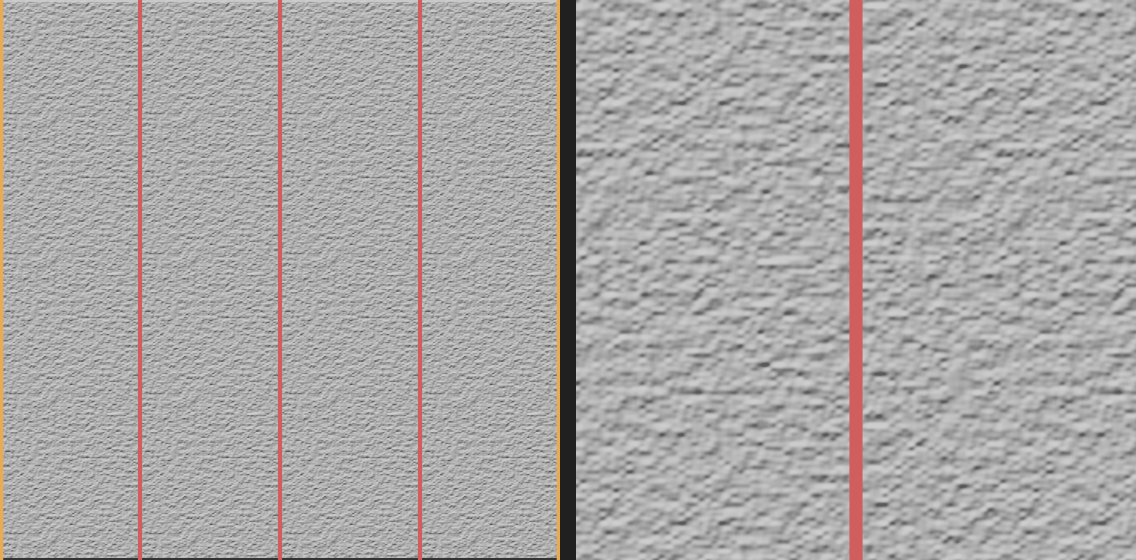
Left, the full canvas; right, a detail of the centre.
A Shadertoy shader for this texture:

```glsl
float hash(vec2 p) {
    return fract(sin(dot(p, vec2(127.1, 311.7))) * 43758.5453);
}

// Value noise that wraps after the given number of cells
float wrappedNoise(vec2 p, vec2 cells) {
    p *= cells;
    vec2 cell = floor(p);
    vec2 f = fract(p);
    f = f * f * (3.0 - 2.0 * f);
    vec2 a = mod(cell, cells);
    vec2 b = mod(cell + 1.0, cells);
    return mix(mix(hash(a), hash(vec2(b.x, a.y)), f.x),
               mix(hash(vec2(a.x, b.y)), hash(b), f.x), f.y);
}

float plasterHeight(vec2 p) {
    return 0.6 * wrappedNoise(p, vec2(32.0, 48.0))
         + 0.4 * wrappedNoise(p + 0.37, vec2(64.0, 90.0));
}

// Antialiased coverage of a band around zero distance
float band(float distanceToAxis, float halfWidth, float pixel) {
    return 1.0 - smoothstep(-0.5 * pixel, 0.5 * pixel, abs(distanceToAxis) - halfWidth);
}

void mainImage(out vec4 fragColor, in vec2 fragCoord) {
    vec2 uv = fragCoord / iResolution.xy;
    vec2 pixel = 1.0 / iResolution.xy;
    vec2 tile = uv * 4.0;

    // Embossed plaster lit from the upper left
    float relief = plasterHeight(tile) - plasterHeight(tile + vec2(-0.004, 0.008));
    float shade = 0.68 + 0.55 * relief - 0.6 * relief * relief;
    vec3 color = vec3(clamp(shade, 0.35, 0.82));

    // Bevelled top and bottom edges
    color = mix(color, vec3(0.81), 0.85 * band(uv.y - 1.0, 0.004, pixel.y));
    color = mix(color, vec3(0.2), band(uv.y, 0.0035, pixel.y));

    // Red joints between panels, orange strips on the outer sides
    float joint = (fract(tile.x + 0.5) - 0.5) / 4.0;
    float side = min(uv.x, 1.0 - uv.x);
    color = mix(color, vec3(0.82, 0.37, 0.37), band(joint, 0.0039, pixel.x));
    color = mix(color, vec3(0.9, 0.67, 0.33), band(side, 0.006, pixel.x));

    fragColor = vec4(color, 1.0);
}
```
